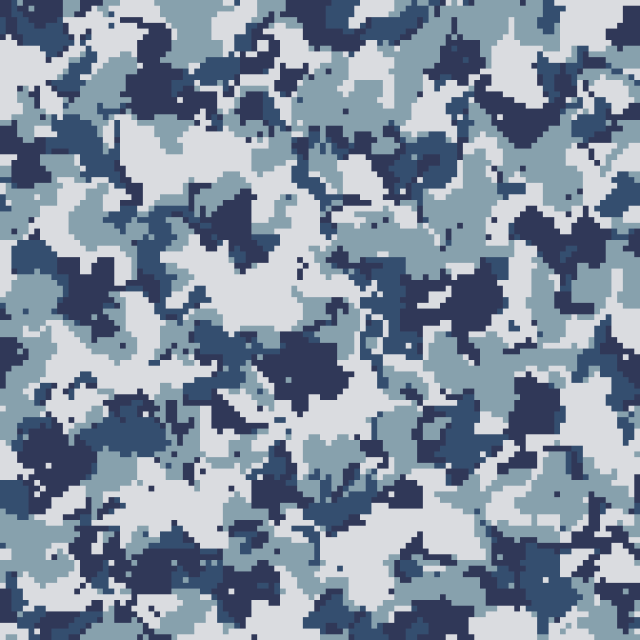
A WebGL 2 fragment shader for this pattern:

```glsl
#version 300 es
precision highp float;
// Digital camouflage: ragged patches in four cool tones on a grid of square cells.
// Warped layered sines give unit-variance fields; thresholds on them set the
// share of each tone, and a hash per cell adds rough borders and stray specks.

#define CELLS 112.0        // cells across the canvas
#define WAVES 15           // sine layers per field
#define FREQ_LOW 4.4       // cycles per canvas of the broadest wave
#define FREQ_HIGH 23.0     // cycles per canvas of the finest wave
#define FALLOFF 0.85       // loss of amplitude with frequency
#define WARP 0.013         // bending of the patches
#define ROUGHNESS 0.25     // jitter of the patch borders
#define SPECKS 0.011       // share of stray cells
#define DARK_LEVEL 0.34    // above: dark patches
#define BLUE_LEVEL 0.28    // above: blue inside the dark patches
#define MIST_LEVEL 0.10    // above: grey-blue inside the pale ground

uniform vec2 u_resolution;
out vec4 fragColor;

const float TAU = 6.28319;
const float GOLDEN_ANGLE = 2.39996;
const vec3 PALE = vec3(0.855, 0.862, 0.878);
const vec3 MIST = vec3(0.530, 0.630, 0.680);
const vec3 BLUE = vec3(0.205, 0.305, 0.435);
const vec3 NAVY = vec3(0.190, 0.220, 0.345);

float hash(vec2 p) {
    vec3 q = fract(p.xyx * 0.1031);
    q += dot(q, q.yzx + 33.33);
    return fract((q.x + q.y) * q.z);
}

// Sum of sines in spread directions, scaled to unit variance
float waveField(vec2 p, float seed) {
    float sum = 0.0, power = 0.0;
    for (int i = 0; i < WAVES; i++) {
        float k = float(i);
        float freq = mix(FREQ_LOW, FREQ_HIGH, k / float(WAVES - 1));
        float amp = pow(freq, -FALLOFF);
        float angle = k * GOLDEN_ANGLE + seed * 1.7;
        float phase = hash(vec2(k * 7.3 + 1.0, seed * 13.7 + 5.0));
        sum += amp * sin(TAU * (freq * dot(p, vec2(cos(angle), sin(angle))) + phase));
        power += 0.5 * amp * amp;
    }
    return sum * inversesqrt(power);
}

// Flat colour of one grid cell
vec3 cellColour(vec2 cell) {
    vec2 p = (cell + 0.5) / CELLS;
    p += WARP * vec2(waveField(p, 1.0), waveField(p, 2.0));
    float jitter = ROUGHNESS * (hash(cell + 17.0) - 0.5);

    bool dark = waveField(p, 3.0) + jitter > DARK_LEVEL;
    if (hash(cell + 71.0) < SPECKS) dark = !dark;

    if (dark) return waveField(p, 4.0) - jitter > BLUE_LEVEL ? BLUE : NAVY;
    return waveField(p, 5.0) - jitter > MIST_LEVEL ? MIST : PALE;
}

void main() {
    // Pixel footprint in cells, split where it crosses a cell border
    float pixel = CELLS / min(u_resolution.x, u_resolution.y);
    vec2 low = (gl_FragCoord.xy - 0.5) * pixel;
    vec2 cell = floor(low);
    vec2 cover = clamp((low + pixel - cell - 1.0) / pixel, 0.0, 1.0);

    // Blend the cells by covered area for smooth edges
    vec3 colour = cellColour(cell);
    if (cover.x + cover.y > 0.0) {
        vec3 right = cellColour(cell + vec2(1.0, 0.0));
        vec3 above = cellColour(cell + vec2(0.0, 1.0));
        vec3 diagonal = cellColour(cell + 1.0);
        colour = mix(mix(colour, right, cover.x), mix(above, diagonal, cover.x), cover.y);
    }
    fragColor = vec4(colour, 1.0);
}
```
